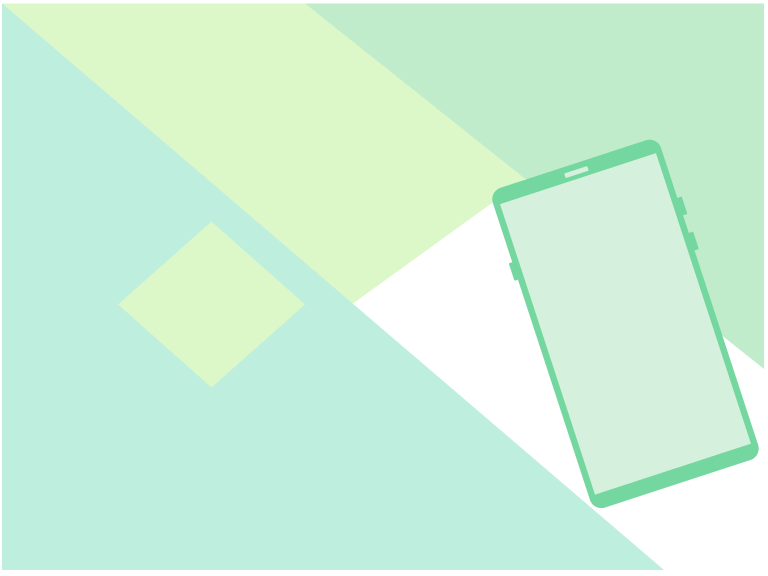
Reproduce this background procedurally as a WebGL 1 fragment shader.

```glsl
precision highp float;

uniform vec2 u_resolution;

// Signed distance to a line, negative on the left of a -> b
float halfPlane(vec2 p, vec2 a, vec2 b) {
    vec2 along = normalize(b - a);
    return dot(p - a, vec2(along.y, -along.x));
}

float roundedBox(vec2 p, vec2 halfSize, float radius) {
    vec2 d = abs(p) - halfSize + radius;
    return length(max(d, 0.0)) + min(max(d.x, d.y), 0.0) - radius;
}

float diamond(vec2 p, vec2 halfSize) {
    vec2 d = abs(p) / halfSize;
    return (d.x + d.y - 1.0) * halfSize.x * halfSize.y / length(halfSize);
}

// Antialiased coverage of a distance field
float cover(float dist) {
    return clamp(0.5 - dist * u_resolution.y, 0.0, 1.0);
}

void main() {
    vec2 p = gl_FragCoord.xy / u_resolution.y;
    vec3 white = vec3(1.0);
    vec3 mint = vec3(0.757, 0.925, 0.8);
    vec3 lime = vec3(0.863, 0.969, 0.784);
    vec3 aqua = vec3(0.745, 0.933, 0.871);
    vec3 bodyGreen = vec3(0.455, 0.843, 0.624);
    vec3 screenGreen = vec3(0.835, 0.945, 0.867);

    // Diagonal panels
    vec3 color = white;
    color = mix(color, lime, cover(halfPlane(p, vec2(0.6128, 0.4731), vec2(0.8542, 0.6476))));
    color = mix(color, mint, cover(halfPlane(p, vec2(0.5295, 0.994), vec2(1.3264, 0.3594))));
    color = mix(color, aqua, cover(halfPlane(p, vec2(1.1528, 0.0104), vec2(0.0035, 0.994))));
    color = mix(color, lime, cover(diamond(p - vec2(0.3672, 0.4714), vec2(0.1623, 0.1441))));

    // Thin white margin
    float frame = roundedBox(p - vec2(0.665, 0.5022), vec2(0.6615, 0.4918), 0.0);
    color = mix(white, color, cover(frame));

    // Tilted phone, in its own axes
    float tilt = 0.316;
    vec2 offset = p - vec2(1.0859, 0.4377);
    vec2 q = vec2(dot(offset, vec2(cos(tilt), sin(tilt))),
                  dot(offset, vec2(-sin(tilt), cos(tilt))));

    // Body with side buttons
    float body = roundedBox(q, vec2(0.1536, 0.292), 0.021);
    for (int i = 0; i < 2; i++) {
        vec2 button = vec2(0.156, 0.164 - 0.0642 * float(i));
        body = min(body, roundedBox(q - button, vec2(0.0055, 0.016), 0.002));
    }
    body = min(body, roundedBox(q - vec2(-0.155, 0.147), vec2(0.005, 0.016), 0.002));
    color = mix(color, bodyGreen, cover(body));

    // Screen and speaker slot
    float screen = roundedBox(q, vec2(0.1424, 0.2653), 0.0);
    float speaker = roundedBox(q - vec2(0.001, 0.277), vec2(0.021, 0.0042), 0.002);
    color = mix(color, screenGreen, cover(min(screen, speaker)));

    gl_FragColor = vec4(color, 1.0);
}
```
